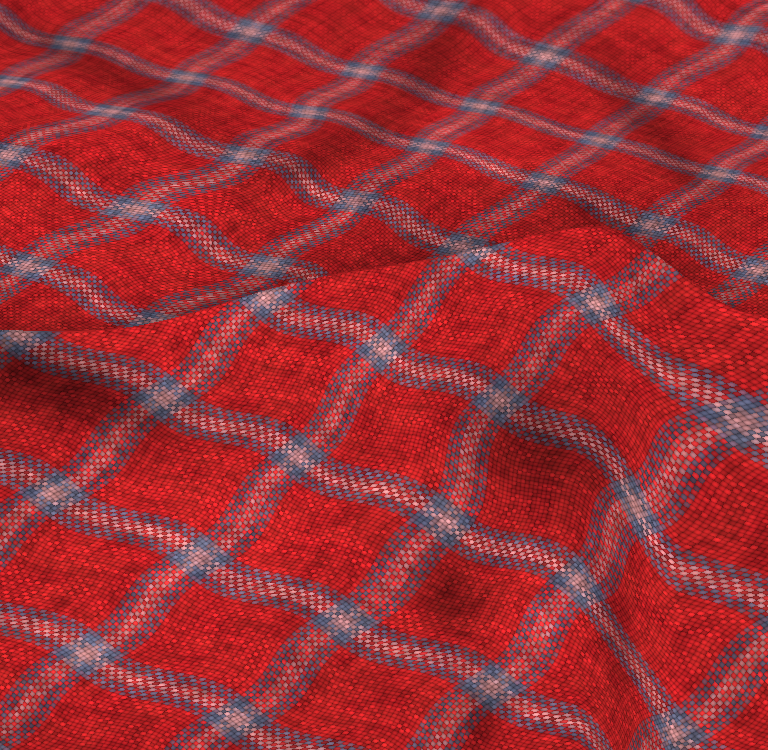
Write a Shadertoy shader that draws this texture.

```glsl
// Draped red cloth with a windowpane check of blue and pale stripes.
// Two overlapping layers bend a woven lattice with smooth fold offsets; each
// thread is coloured by its place in the check, then soft mounds shade the folds.

float hash(vec2 p) {
    return fract(sin(dot(p, vec2(127.1, 311.7))) * 43758.545);
}

float noise(vec2 p) {
    vec2 i = floor(p), f = fract(p);
    f = f * f * (3.0 - 2.0 * f);
    return mix(mix(hash(i), hash(i + vec2(1, 0)), f.x),
               mix(hash(i + vec2(0, 1)), hash(i + 1.0), f.x), f.y);
}

// Soft elliptical patch, turned by an angle
float mound(vec2 p, vec2 centre, vec2 radius, float angle) {
    float c = cos(angle), s = sin(angle);
    vec2 q = p - centre;
    q = vec2(c * q.x + s * q.y, c * q.y - s * q.x) / radius;
    return exp(-dot(q, q));
}

// Crest of the near fold, which hides the cloth behind it
float crest(float x) {
    return 0.555 + 0.14 * smoothstep(0.0, 0.85, x) - 0.11 * smoothstep(0.78, 1.02, x)
        + 0.006 * sin(15.0 * x + 2.0);
}

// Lattice coordinates: whole numbers lie on the stripe centres
vec2 nearCloth(vec2 p) {
    vec2 d = p - vec2(0.273, 0.253);
    vec2 g = vec2(2.28 * d.x + 5.18 * d.y, 3.235 * d.x - 4.01 * d.y);
    g.x += smoothstep(0.76, 0.91, p.x) * (0.8 - 0.9 * p.y);
    g.y += 0.7 * mound(p, vec2(0.78, 0.55), vec2(0.335), 0.0);
    g.y -= 0.15 * mound(p, vec2(0.61, 0.27), vec2(0.10), 0.0);
    return g + vec2(0.05, -0.04) * sin(6.2832 * g.yx);
}

vec2 farCloth(vec2 p) {
    vec2 d = p - vec2(0.452, 0.714);
    vec2 g = vec2(3.12 * d.x + 7.28 * d.y, 4.58 * d.x - 5.98 * d.y);
    g.x += 0.8 * smoothstep(0.82, 1.0, p.y + 0.12 * p.x) - 0.2;
    g.y += 0.5 * (1.0 - smoothstep(0.0, 0.4, p.x)) * (1.0 - smoothstep(0.8, 0.92, p.y));
    return g + vec2(-0.08, 0.05) * sin(6.2832 * g.yx) * (0.3 + noise(p * 5.0));
}

// Fold shading, as an offset from even light
float nearLight(vec2 p) {
    float l = 0.08 * mound(p, vec2(0.22, 0.24), vec2(0.28, 0.14), 0.4);
    l += 0.12 * mound(p, vec2(0.70, 0.16), vec2(0.09, 0.04), 0.6);
    l += 0.10 * mound(p, vec2(0.55, 0.55), vec2(0.18, 0.06), 0.3);
    l -= 0.48 * mound(p, vec2(0.07, 0.49), vec2(0.17, 0.05), -0.35);
    l -= 0.36 * mound(p, vec2(0.72, 0.40), vec2(0.10, 0.08), -0.7);
    l -= 0.40 * mound(p, vec2(0.60, 0.21), vec2(0.04, 0.07), 0.25);
    l -= 0.25 * mound(p, vec2(0.82, 0.17), vec2(0.03, 0.11), 0.1);
    l -= 0.30 * mound(p, vec2(0.64, 0.04), vec2(0.03, 0.06), -0.2);
    return l;
}

float farLight(vec2 p) {
    float l = -0.24 * exp(-max(p.y - crest(p.x), 0.0) / 0.03);
    l += 0.12 * mound(p, vec2(0.22, 0.70), vec2(0.16, 0.06), 0.4);
    l += 0.15 * mound(p, vec2(0.62, 0.80), vec2(0.10, 0.03), -0.7);
    l -= 0.28 * mound(p, vec2(0.42, 0.79), vec2(0.10, 0.025), 0.5);
    l -= 0.28 * mound(p, vec2(0.15, 0.90), vec2(0.18, 0.025), -0.45);
    l -= 0.26 * mound(p, vec2(0.57, 0.91), vec2(0.09, 0.03), 0.9);
    l -= 0.30 * mound(p, vec2(0.86, 0.84), vec2(0.13, 0.03), -0.9);
    l -= 0.18 * mound(p, vec2(0.74, 0.73), vec2(0.10, 0.025), -0.2);
    return l;
}

// Dyed yarn across one check: pale core, blue borders, red ground
vec3 yarn(float x, float blur) {
    float d = abs(fract(x + 0.5) - 0.5);
    vec3 c = mix(vec3(0.78, 0.53, 0.54), vec3(0.37, 0.38, 0.48),
                 smoothstep(0.05 - blur, 0.05 + blur, d));
    return mix(c, vec3(0.765, 0.135, 0.145), smoothstep(0.14 - blur, 0.14 + blur, d));
}

void mainImage(out vec4 fragColor, in vec2 fragCoord) {
    vec2 p = fragCoord / iResolution.y;
    float height = p.y - crest(p.x);
    float behind = smoothstep(-0.002, 0.002, height);
    vec2 grid = height > 0.0 ? farCloth(p) : nearCloth(p);

    // Thread cells, fading where they grow too fine to resolve
    vec2 thread = grid * 34.0;
    vec2 cell = floor(thread), q = fract(thread) - 0.5;
    vec2 footprint = fwidth(thread);
    float sharp = 1.0 - smoothstep(0.45, 1.2, max(footprint.x, footprint.y));
    sharp *= 1.0 - 0.7 * smoothstep(0.7, 1.0, p.y);
    vec2 place = mix(grid, (cell + 0.5) / 34.0, sharp);
    float blur = 0.018 + 0.015 * smoothstep(0.6, 1.0, p.y);

    // Uneven yarn, streaked along each thread
    vec3 warp = yarn(place.x, blur) * (0.8 + 0.4 * noise(thread * vec2(1.0, 0.15)));
    vec3 weft = yarn(place.y, blur) * (0.8 + 0.4 * noise(thread * vec2(0.15, 1.0) + 57.0));
    weft *= 0.84;

    // Plain weave with rounded threads, neighbours showing through a little
    float over = mix(0.14, 0.86, mod(cell.x + cell.y, 2.0));
    vec3 woven = mix(warp, weft, over) * (1.13 - 1.0 * dot(q, q));
    woven *= 0.88 + 0.24 * hash(cell);
    vec3 cloth = mix(0.48 * (warp + weft), woven, sharp);
    cloth += vec3(0.05, 0.035, 0.015) * (noise(grid * 9.0) - 0.4);

    // Folds and the thin light edge of the crest
    float light = 1.0 + mix(nearLight(p), farLight(p), behind);
    light += 0.08 * exp(-abs(height + 0.012) / 0.012) * (1.0 - behind);
    light += 0.10 * (noise(p * 7.0) - 0.5);
    fragColor = vec4(clamp(cloth * light, 0.0, 1.0), 1.0);
}
```
